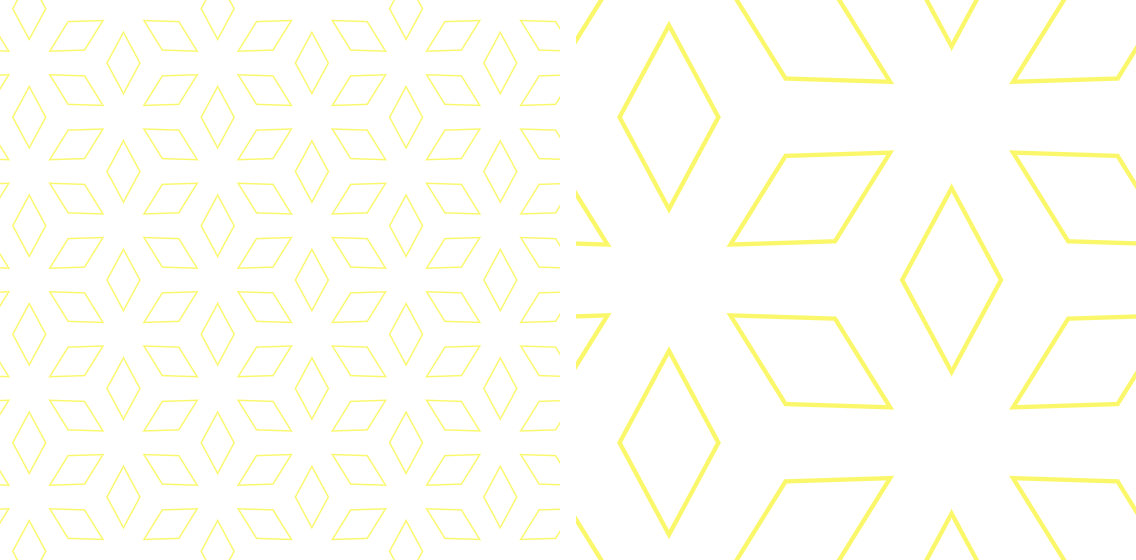
Left, the full canvas; right, a detail of the centre.
Give the GLSL for this pattern, as a three.js fragment shader.

```glsl
// Thin yellow rhombus outlines arranged as six-petal stars on a hexagonal lattice, over white.
varying vec2 vUv;

const float SECTOR = 1.0471976; // sixty degrees

// Offset from the nearest star centre; neighbouring stars are one unit apart.
vec2 nearestStar(vec2 p) {
  vec2 cell = vec2(sqrt(3.0), 1.0);
  vec2 a = mod(p + 0.5 * cell, cell) - 0.5 * cell;
  vec2 b = mod(p, cell) - 0.5 * cell;
  return dot(a, a) < dot(b, b) ? a : b;
}

// Turns all six petals onto the one pointing straight up.
vec2 foldPetals(vec2 p) {
  float angle = atan(p.x, p.y);
  angle -= SECTOR * floor(angle / SECTOR + 0.5);
  return length(p) * vec2(sin(angle), cos(angle));
}

// Distance to the sides of a rhombus with the given half diagonals, with sharp corners.
float rhombusOutline(vec2 p, vec2 halfDiagonals) {
  vec2 slope = 1.0 / halfDiagonals;
  return abs(dot(abs(p), slope) - 1.0) / length(slope);
}

void main() {
  // Lattice, about three columns by just over five rows
  vec2 scale = vec2(5.148, 5.161);
  vec2 p = (vUv - vec2(0.5569, 0.5969)) * scale;

  // Each petal sits halfway between two stars
  vec2 petal = foldPetals(nearestStar(p)) - vec2(0.0, 0.5);
  float d = rhombusOutline(petal, vec2(0.1515, 0.2825));

  // Antialiased stroke
  float pixel = fwidth(vUv.y) * scale.y;
  float stroke = clamp((0.0067 - d) / pixel + 0.5, 0.0, 1.0);

  gl_FragColor = vec4(mix(vec3(1.0), vec3(0.98, 0.97, 0.42), stroke), 1.0);
}
```
